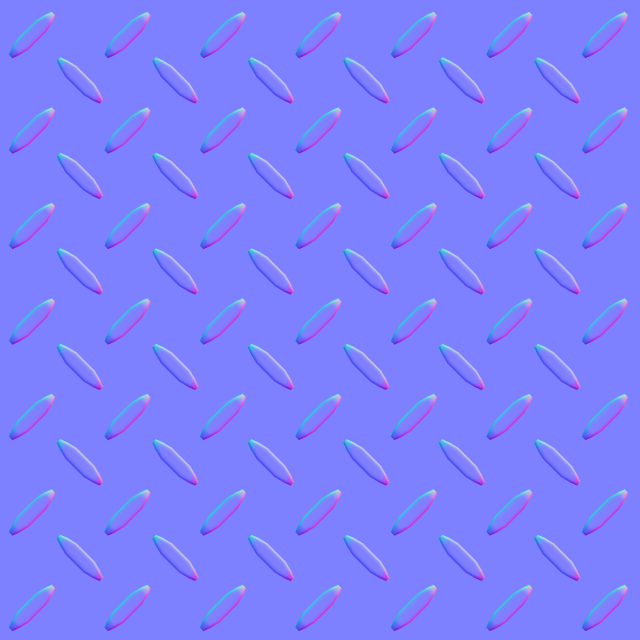
Give the GLSL for this texture map, as a WebGL 2 fragment shader.

```glsl
#version 300 es
precision highp float;
// Tangent-space normal map of diamond tread plate: two interleaved grids of
// raised bars, 7x7 rising and 6x6 falling, each a tapered polygon whose
// bevelled rim tilts the surface normal outward.
uniform vec2 u_resolution;
out vec4 fragColor;

const float PITCH = 0.1492;

// Offset from the nearest bar centre in a finite square grid
vec2 gridOffset(vec2 p, vec2 first, float count) {
    vec2 cell = clamp(floor((p - first) / PITCH + 0.5), 0.0, count - 1.0);
    return p - first - cell * PITCH;
}

// Signed distance to a bar: straight sides, two taper facets, blunt ends
float barDistance(vec2 q) {
    q = abs(q);
    float side = q.y - 0.0122;
    float shoulder = dot(q - vec2(0.020, 0.0122), normalize(vec2(0.25, 1.0)));
    float taper = dot(q - vec2(0.036, 0.0083), normalize(vec2(0.39, 1.0)));
    return max(max(side, shoulder), max(taper, q.x - 0.0473));
}

// Paints one family of bars lying along the given axis
vec3 addBars(vec3 base, vec2 offset, vec2 along, float pixel) {
    vec2 across = vec2(-along.y, along.x);
    vec2 q = vec2(dot(offset, along), dot(offset, across));
    float dist = barDistance(q);

    // Steep outer bevel, then a soft roll into the flat top
    float depth = max(-dist, 0.0);
    float rim = 0.58 * (1.0 - smoothstep(0.001, 0.0045, depth))
              + 0.17 * (1.0 - smoothstep(0.002, 0.010, depth));
    float sideTilt = clamp(q.y / 0.004, -1.0, 1.0) * rim;

    // The ends slope down lengthwise, and the taper facets turn with them
    float reach = abs(q.x);
    float endTilt = sign(q.x) * (0.60 * smoothstep(0.030, 0.046, reach)
                  + 0.25 * rim * smoothstep(0.018, 0.034, reach));

    vec2 tilt = along * endTilt + across * sideTilt;
    // Lower-left slopes are gentler
    tilt *= 1.0 - 0.25 * smoothstep(0.2, 0.8, -(tilt.x + tilt.y));
    tilt *= min(1.0, 0.80 / max(length(tilt), 0.001));

    vec3 normal = vec3(tilt, sqrt(1.0 - dot(tilt, tilt)));
    vec3 barColor = 0.5 + 0.5 * normal;
    return mix(base, barColor, 1.0 - smoothstep(-0.6 * pixel, 0.6 * pixel, dist));
}

void main() {
    vec2 p = gl_FragCoord.xy / u_resolution;
    float pixel = 1.0 / min(u_resolution.x, u_resolution.y);

    // Flat plate
    vec3 color = vec3(0.492, 0.502, 1.0);

    // Rising bars, then falling bars between them
    color = addBars(color, gridOffset(p, vec2(0.0501), 7.0),
                    normalize(vec2(1.0, 1.0)), pixel);
    color = addBars(color, gridOffset(p, vec2(0.125, 0.1283), 6.0),
                    normalize(vec2(1.0, -1.0)), pixel);

    fragColor = vec4(color, 1.0);
}
```
